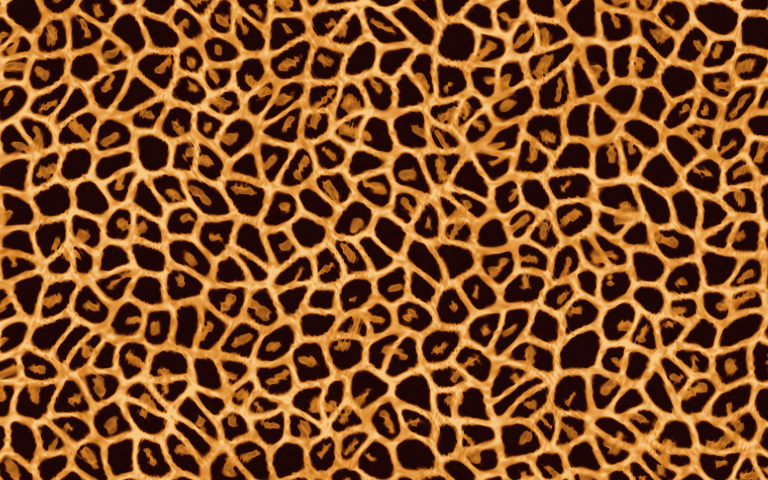
A Shadertoy shader for this texture:

```glsl
// Leopard fur: ragged dark rosettes on an amber coat with pale strands between them.

#define ROWS 14.5        // rosettes per canvas height
#define JITTER 0.84      // irregularity of the rosette layout
#define GAP 0.105        // half width of the coat between rosettes
#define ROUNDING 15.0    // higher gives sharper rosette corners
#define SOFTNESS 0.065   // width of the rosette edge
#define RAGGED 0.13      // how far strands bite into the edges
#define SOLID_SHARE 0.3  // share of rosettes without an opening
#define HOLE_SIZE 0.135  // radius of the amber opening
#define STRANDS vec2(3.6, 9.5) // strand frequency along and across

const vec3 BLACK = vec3(0.11, 0.02, 0.02);
const vec3 UMBER = vec3(0.27, 0.08, 0.02);
const vec3 BROWN = vec3(0.54, 0.29, 0.09);
const vec3 AMBER = vec3(0.82, 0.49, 0.13);
const vec3 TAN   = vec3(0.90, 0.62, 0.29);
const vec3 CREAM = vec3(0.96, 0.78, 0.51);

vec2 hash2(vec2 p) {
    vec3 q = fract(vec3(p.xyx) * vec3(0.1031, 0.1030, 0.0973));
    q += dot(q, q.yzx + 33.33);
    return fract((q.xx + q.yz) * q.zy);
}

float valueNoise(vec2 p) {
    vec2 i = floor(p), f = fract(p);
    f = f * f * (3.0 - 2.0 * f);
    float low  = mix(hash2(i).x, hash2(i + vec2(1, 0)).x, f.x);
    float high = mix(hash2(i + vec2(0, 1)).x, hash2(i + vec2(1, 1)).x, f.x);
    return mix(low, high, f.y);
}

// Two layers of slanted, wavy strands
float furStrands(vec2 p) {
    vec2 q = mat2(0.8, 0.6, -0.6, 0.8) * p + 0.35 * sin(p.yx * 1.7);
    vec2 r = mat2(0.5, -0.87, 0.87, 0.5) * p + 0.3 * sin(p.yx * 2.1 + 2.0);
    return 0.6 * valueNoise(q * STRANDS) + 0.4 * valueNoise(r * STRANDS * 1.3 + 50.0);
}

vec2 cellPoint(vec2 cell) {
    return cell + 0.5 + JITTER * (hash2(cell) - 0.5);
}

// Rounded distance to the cell border; also gives the nearest cell and its centre
float cellBorder(vec2 p, out vec2 cell, out vec2 centre) {
    vec2 base = floor(p);
    float nearest = 1e3;
    for (int y = -1; y <= 1; y++)
    for (int x = -1; x <= 1; x++) {
        vec2 c = base + vec2(x, y);
        vec2 toPoint = cellPoint(c) - p;
        float d = dot(toPoint, toPoint);
        if (d < nearest) { nearest = d; cell = c; }
    }
    centre = cellPoint(cell);
    float total = 0.0;
    for (int y = -2; y <= 2; y++)
    for (int x = -2; x <= 2; x++) {
        if (x == 0 && y == 0) continue;
        vec2 other = cellPoint(cell + vec2(x, y));
        float d = dot(0.5 * (centre + other) - p, normalize(other - centre));
        total += exp(-ROUNDING * d);
    }
    return -log(total) / ROUNDING;
}

float capsule(vec2 p, vec2 tip, float radius) {
    float h = clamp(dot(p, tip) / dot(tip, tip), 0.0, 1.0);
    return length(p - tip * h) - radius;
}

// Tone 0 is black, tone 5 is cream
vec3 coatColour(float tone) {
    vec3 c = mix(BLACK, UMBER, clamp(tone, 0.0, 1.0));
    c = mix(c, BROWN, clamp(tone - 1.0, 0.0, 1.0));
    c = mix(c, AMBER, clamp(tone - 2.0, 0.0, 1.0));
    c = mix(c, TAN, clamp(tone - 3.0, 0.0, 1.0));
    return mix(c, CREAM, clamp(tone - 4.0, 0.0, 1.0));
}

void mainImage(out vec4 fragColor, in vec2 fragCoord) {
    vec2 p = fragCoord / iResolution.y * ROWS + 20.0;
    float fur = furStrands(p) - 0.5;

    // Layered sines bend the layout
    vec2 bent = p + 0.22 * sin(p.yx * 0.9 + vec2(0.0, 2.0))
                  + 0.07 * sin(p.yx * 3.7 + vec2(1.0, 4.0));
    vec2 cell, centre;
    float border = cellBorder(bent, cell, centre);

    // Dark rosettes, most opened by a notch in a random direction
    float spot = smoothstep(-SOFTNESS, SOFTNESS, border - GAP + RAGGED * fur);
    vec2 seed = hash2(cell + 71.0);
    float angle = 6.2832 * seed.x;
    vec2 tip = vec2(cos(angle), sin(angle)) * mix(0.08, 0.5, hash2(cell + 13.0).x);
    float radius = HOLE_SIZE * mix(0.65, 1.25, hash2(cell + 37.0).y);
    float hole = capsule(bent - centre + 0.2 * tip, tip, radius) + 1.8 * RAGGED * fur;
    float opening = smoothstep(SOFTNESS, -SOFTNESS, hole) * step(SOLID_SHARE, seed.y);
    spot *= 1.0 - opening;

    // Pale strands midway between rosettes, in lighter and deeper patches
    float patches = mix(0.65, 1.2, valueNoise(p * 0.45));
    float pale = smoothstep(0.19, 0.0, border) * patches;
    float coat = 2.75 + 1.75 * pale + fur * mix(1.8, 3.4, pale);
    float tone = mix(max(coat, 1.8), 0.35 * max(fur, 0.0), spot);

    fragColor = vec4(coatColour(tone), 1.0);
}
```
